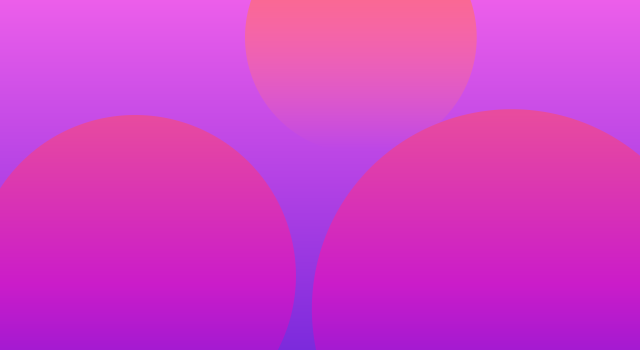
This background is drawn by a Shadertoy shader. Its source:

```glsl
// Discs as (centre.xy, radius), in units of canvas height
const vec3 LEFT_DISC  = vec3(0.386, 0.212, 0.4595);
const vec3 RIGHT_DISC = vec3(1.462, 0.117, 0.5710);
const vec3 TOP_DISC   = vec3(1.031, 0.893, 0.3310);

// Sky gradient, bottom to top
const vec3 SKY_LOW  = vec3(0.486, 0.165, 0.863);
const vec3 SKY_MID  = vec3(0.710, 0.262, 0.897);
const vec3 SKY_HIGH = vec3(0.926, 0.369, 0.918);

// Gradient of the two large discs
const vec3 DISC_LOW  = vec3(0.645, 0.100, 0.820);
const vec3 DISC_MID  = vec3(0.796, 0.110, 0.788);
const vec3 DISC_HIGH = vec3(0.910, 0.296, 0.620);
const float DISC_MID_HEIGHT = 0.19;
const float DISC_TOP_HEIGHT = 0.68;

// Fading disc
const vec3 GLOW_COLOR = vec3(0.980, 0.408, 0.580);
const float FADE_END = 0.575;

// Antialiased coverage of a disc
float discMask(vec2 p, vec3 disc, float pixel) {
    float d = length(p - disc.xy) - disc.z;
    return clamp(0.5 - d / pixel, 0.0, 1.0);
}

// Linear ramp through three colours, with the middle one at height m
vec3 ramp(vec3 low, vec3 mid, vec3 high, float m, float top, float y) {
    vec3 lower = mix(low, mid, clamp(y / m, 0.0, 1.0));
    return mix(lower, high, clamp((y - m) / (top - m), 0.0, 1.0));
}

void mainImage(out vec4 fragColor, in vec2 fragCoord) {
    float pixel = 1.0 / iResolution.y;
    // Keep the layout centred if the aspect ratio changes
    vec2 p = fragCoord * pixel;
    p.x += 0.5 * (512.0 / 280.0 - iResolution.x * pixel);

    vec3 color = ramp(SKY_LOW, SKY_MID, SKY_HIGH, 0.5, 1.0, p.y);

    // Upper disc dissolves downwards into the sky
    float fade = clamp((p.y - FADE_END) / (1.0 - FADE_END), 0.0, 1.0);
    color = mix(color, GLOW_COLOR, fade * discMask(p, TOP_DISC, pixel));

    // Large foreground discs
    vec3 discColor = ramp(DISC_LOW, DISC_MID, DISC_HIGH,
                          DISC_MID_HEIGHT, DISC_TOP_HEIGHT, p.y);
    float discs = max(discMask(p, LEFT_DISC, pixel),
                      discMask(p, RIGHT_DISC, pixel));
    color = mix(color, discColor, discs);

    fragColor = vec4(color, 1.0);
}
```
